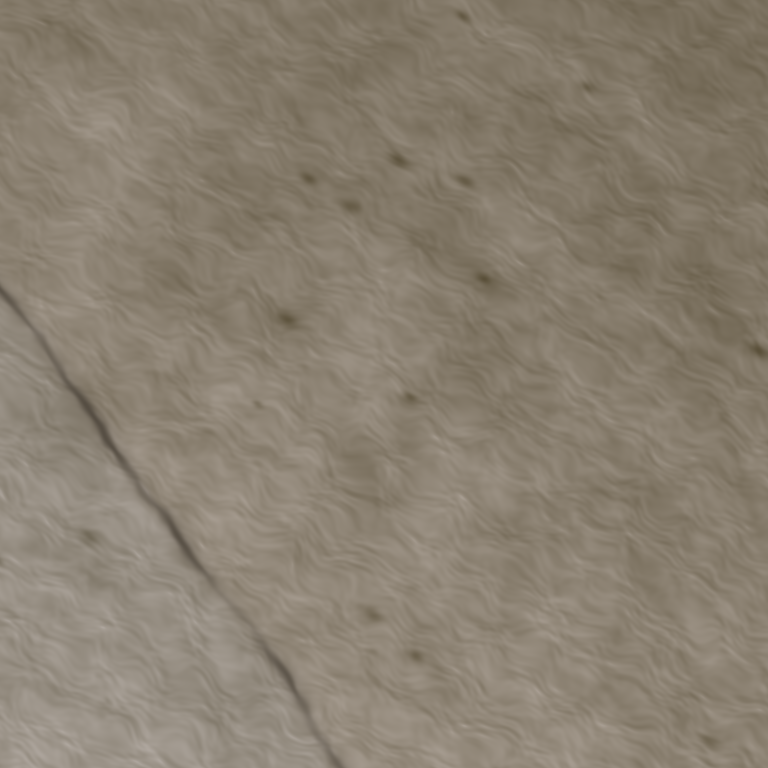
Write a Shadertoy shader that draws this texture.

```glsl
// Weathered concrete with slanted soft grain, small pits and one diagonal crack.

const vec3 SHADE_COLOR = vec3(0.48, 0.44, 0.37);
const vec3 LIGHT_COLOR = vec3(0.62, 0.58, 0.53);
const vec3 CRACK_COLOR = vec3(0.30, 0.27, 0.23);
const float GRAIN_ANGLE = -0.52;

vec2 hash2(vec2 cell) {
    vec3 h = fract(cell.xyx * vec3(0.1031, 0.1030, 0.0973));
    h += dot(h, h.yzx + 33.33);
    return fract((h.xx + h.yz) * h.zy);
}

vec2 gradientAt(vec2 cell) {
    float angle = 6.28318 * hash2(cell).x;
    return vec2(cos(angle), sin(angle));
}

float gradientNoise(vec2 p) {
    vec2 i = floor(p);
    vec2 f = p - i;
    vec2 w = f * f * f * (f * (f * 6.0 - 15.0) + 10.0);
    vec2 e = vec2(1.0, 0.0);
    float a = dot(gradientAt(i), f);
    float b = dot(gradientAt(i + e), f - e);
    float c = dot(gradientAt(i + e.yx), f - e.yx);
    float d = dot(gradientAt(i + e.xx), f - e.xx);
    return mix(mix(a, b, w.x), mix(c, d, w.x), w.y);
}

vec2 rotate(vec2 p, float angle) {
    float c = cos(angle), s = sin(angle);
    return vec2(c * p.x + s * p.y, c * p.y - s * p.x);
}

// Height of the stretched grain; x runs along the streaks
float grainHeight(vec2 p) {
    vec2 warp = vec2(gradientNoise(p * 17.0 + 31.0), gradientNoise(p * 19.0 + 57.0));
    vec2 q = p + 0.022 * warp;
    return gradientNoise(q * vec2(30.0, 58.0) + 11.0)
         + 0.5 * gradientNoise(q * vec2(62.0, 112.0) + 83.0);
}

// Broad stains, from large clouds to thumb-sized patches
float stains(vec2 p) {
    float sum = 0.0, amplitude = 0.4, frequency = 5.0;
    for (int i = 0; i < 3; i++) {
        sum += amplitude * gradientNoise(p * vec2(1.0, 1.3) * frequency + 7.0 * float(i));
        amplitude *= 0.85;
        frequency *= 2.1;
    }
    return sum;
}

// Sparse dark pits, one at most per grid cell
float pits(vec2 p, float cells, float share) {
    vec2 cell = floor(p * cells);
    vec2 random = hash2(cell + 140.0);
    vec2 offset = fract(p * cells) - mix(vec2(0.35), vec2(0.65), hash2(cell + 71.0));
    offset *= vec2(0.7, 1.2);
    float radius = mix(0.06, 0.12, random.y);
    return step(random.x, share) * exp(-dot(offset, offset) / (radius * radius));
}

// Signed distance to the wandering crack, negative at the lower left
float crackDistance(vec2 uv) {
    float wander = 0.016 * gradientNoise(vec2(uv.y * 7.0, 3.5))
                 + 0.007 * gradientNoise(vec2(uv.y * 31.0, 8.5));
    return 0.807 * (uv.x - 0.73 * (0.622 - uv.y) + wander);
}

float crackMask(float d, vec2 uv) {
    float depth = clamp(0.55 + 0.8 * gradientNoise(vec2(uv.y * 11.0, 21.5)), 0.25, 0.85);
    float width = 0.0055 + 0.004 * gradientNoise(uv * 40.0);
    float core = exp(-d * d / (width * width));
    float halo = exp(-d * d / 0.00022);
    return depth * (0.75 * core + 0.25 * halo);
}

void mainImage(out vec4 fragColor, in vec2 fragCoord) {
    vec2 uv = fragCoord / iResolution.xy;
    vec2 p = rotate(uv, GRAIN_ANGLE) + 4.0;

    // Light falls off toward the upper right
    float tone = 1.03 - 0.46 * uv.x - 0.69 * uv.y;
    tone += stains(p);

    // Relief lit across the grain, calmer toward the top
    float height = grainHeight(p);
    float relief = height - grainHeight(p + vec2(0.001, 0.004));
    float grain = 0.36 * relief + 0.25 * height;
    grain += 0.3 * smoothstep(0.4, 1.0, relief);
    tone += grain * mix(1.15, 0.8, uv.y);
    tone -= 0.9 * pits(p, 11.0, 0.13);

    // Slightly greyer slab below the crack
    float d = crackDistance(uv);
    vec3 color = mix(SHADE_COLOR, LIGHT_COLOR, tone);
    color += vec3(-0.008, 0.0, 0.008) * smoothstep(0.02, -0.03, d);
    color = mix(color, CRACK_COLOR, crackMask(d, uv));

    fragColor = vec4(color, 1.0);
}
```
